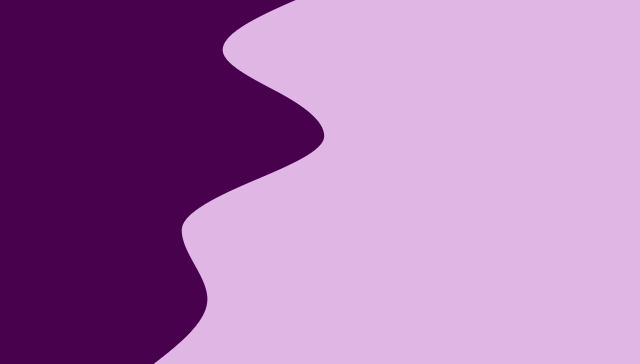
Write a Shadertoy shader that draws this background.

```glsl
const vec3 LILAC = vec3(0.878, 0.714, 0.894);
const vec3 PLUM = vec3(0.278, 0.004, 0.302);

// Knots of the wavy border, bottom to top: height, x, slope
const vec3 KNOTS[8] = vec3[8](
    vec3(0.000, 0.240, 0.74), vec3(0.178, 0.324, 0.0),
    vec3(0.368, 0.284, 0.0), vec3(0.505, 0.398, 1.34),
    vec3(0.626, 0.5065, 0.0), vec3(0.751, 0.430, -1.08),
    vec3(0.863, 0.348, 0.0), vec3(1.000, 0.462, 1.31));

// Cubic Hermite curve between two knots
float hermite(vec3 a, vec3 b, float y) {
    float span = b.x - a.x;
    float t = clamp((y - a.x) / span, 0.0, 1.0);
    float s = 1.0 - t;
    return mix(a.y, b.y, t * t * (3.0 - 2.0 * t))
         + span * t * s * (a.z * s - b.z * t);
}

// Border position at a given height
float borderX(float y) {
    float x = KNOTS[0].y;
    for (int i = 0; i < 7; i++) {
        if (y >= KNOTS[i].x) x = hermite(KNOTS[i], KNOTS[i + 1], y);
    }
    return x;
}

void mainImage(out vec4 fragColor, in vec2 fragCoord) {
    vec2 uv = fragCoord / iResolution.xy;
    float offset = uv.x - borderX(uv.y);

    // One-pixel smoothing across the border
    float pixelStep = length(vec2(dFdx(offset), dFdy(offset)));
    float lilacCover = clamp(offset / pixelStep + 0.5, 0.0, 1.0);

    fragColor = vec4(mix(PLUM, LILAC, lilacCover), 1.0);
}
```
